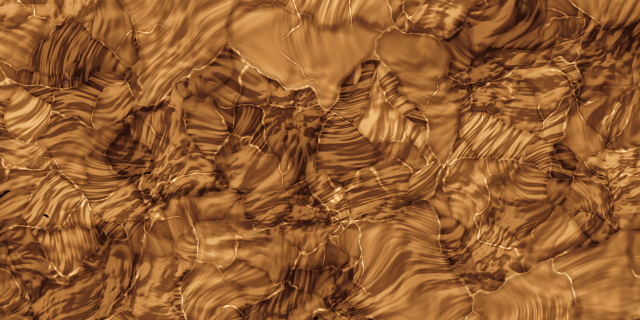
Reproduce this texture procedurally as a WebGL 2 fragment shader.

```glsl
#version 300 es
precision highp float;
// Crumpled copper foil: warped cells split the sheet into smooth and rough
// patches, each with its own grain direction. The slope of a noise relief
// picks the reflected tone; seams and loose filaments add bright rims.
uniform vec2 u_resolution;
out vec4 fragColor;

vec2 hash2(vec2 c) {
  c = vec2(dot(c, vec2(127.1, 311.7)), dot(c, vec2(269.5, 183.3)));
  return fract(sin(c) * 43758.5);
}

// Gradient noise, about -1 to 1
float noise(vec2 p) {
  vec2 i = floor(p), f = fract(p);
  vec2 u = f * f * f * (f * (f * 6.0 - 15.0) + 10.0);
  vec2 e = vec2(1, 0);
  float a = dot(hash2(i) * 2.0 - 1.0, f);
  float b = dot(hash2(i + e.xy) * 2.0 - 1.0, f - e.xy);
  float c = dot(hash2(i + e.yx) * 2.0 - 1.0, f - e.yx);
  float d = dot(hash2(i + e.xx) * 2.0 - 1.0, f - e.xx);
  return 1.5 * mix(mix(a, b, u.x), mix(c, d, u.x), u.y);
}

float fbm(vec2 p, int octaves) {
  float sum = 0.0, amp = 1.0;
  for (int i = 0; i < octaves; i++) {
    sum += amp * noise(p);
    p = mat2(1.6, 1.2, -1.2, 1.6) * p + 3.7;
    amp *= 0.5;
  }
  return sum;
}

vec2 warp(vec2 p, int octaves) {
  return vec2(fbm(p, octaves), fbm(p + 17.3, octaves));
}

// Distance to the cell border; also the cell id and offset to its centre
float cells(vec2 p, out vec2 id, out vec2 nearest) {
  vec2 home = floor(p), second = vec2(9);
  nearest = vec2(9);
  for (int y = -1; y <= 1; y++)
    for (int x = -1; x <= 1; x++) {
      vec2 c = home + vec2(x, y);
      vec2 r = c + hash2(c) - p;
      if (dot(r, r) < dot(nearest, nearest)) {
        second = nearest;
        nearest = r;
        id = c;
      } else if (dot(r, r) < dot(second, second)) second = r;
    }
  return dot(0.5 * (nearest + second), normalize(second - nearest));
}

// Relief of one patch: streaks along its axis, dimples and sharp folds
float relief(vec2 p, vec2 axis, float rough, float streaky) {
  vec2 w = p + 0.11 * warp(p * 4.0, 1);
  vec2 q = vec2(dot(w, axis), dot(w, vec2(-axis.y, axis.x)));
  float streak = 0.0, fold = 0.0, amp = 1.0;
  for (int i = 0; i < 3; i++) {
    streak += amp * noise(q * vec2(5, 24) / amp + 4.1);
    fold += amp * abs(noise(w * 8.0 / amp + 9.2));
    amp *= 0.5;
  }
  float dimple = fbm(w * 13.0, 2);
  return mix(0.2, 1.0, rough) * mix(0.055 * fold + 0.02 * dimple, 0.026 * streak, streaky)
       + 0.012 * dimple;
}

vec3 copper(float t) {
  vec3 c = mix(vec3(0.17, 0.07, 0.04), vec3(0.38, 0.20, 0.11), clamp((t - 0.17) / 0.21, 0.0, 1.0));
  c = mix(c, vec3(0.52, 0.30, 0.14), clamp((t - 0.38) / 0.14, 0.0, 1.0));
  c = mix(c, vec3(0.66, 0.42, 0.20), clamp((t - 0.52) / 0.14, 0.0, 1.0));
  c = mix(c, vec3(0.80, 0.55, 0.29), clamp((t - 0.66) / 0.14, 0.0, 1.0));
  c = mix(c, vec3(0.94, 0.75, 0.49), clamp((t - 0.80) / 0.14, 0.0, 1.0));
  return mix(c, vec3(1.0, 0.92, 0.74), clamp((t - 0.94) / 0.16, 0.0, 1.0));
}

vec3 foil(vec2 p) {
  // Large patches, broken into shards where the foil is rough
  vec2 jag = 0.009 * warp(p * 26.0, 2);
  vec2 bigId, bigOff, shardId, shardOff;
  float bigEdge = cells((p + 0.11 * warp(p * 3.0, 3) + jag) * 3.0 + 5.0, bigId, bigOff) / 3.0;
  float shardEdge = cells((p + 0.07 * warp(p * 5.0 + 8.0, 2) + jag) * 7.0, shardId, shardOff) / 7.0;
  vec2 big = hash2(bigId + 31.0), shard = hash2(shardId + 57.0);
  float rough = smoothstep(0.15, 0.65, big.x + 0.25 * noise(p * 5.0));
  float broken = step(0.35, big.x);
  float streaky = smoothstep(0.3, 0.7, mix(big.y, shard.y, 0.6 * broken));
  float angle = 6.28 * big.y + 1.6 * shard.x * broken;
  vec2 axis = vec2(cos(angle), sin(angle));

  // Slope towards the light chooses the reflection
  float h = relief(p, axis, rough, streaky), eps = 0.002;
  vec2 slope = vec2(relief(p + vec2(eps, 0), axis, rough, streaky),
                    relief(p + vec2(0, eps), axis, rough, streaky)) - h;
  float lit = dot(slope / eps, vec2(0.55, -0.83));
  float tone = mix(0.71, 0.57, rough) + 0.14 * (big.y - 0.5) + 0.2 * (shard.x - 0.5) * broken;
  tone += 0.08 * fbm(p * 4.0 + 2.0, 3) + 0.17 * sin(2.1 * lit);
  tone += 0.24 * smoothstep(0.8, 1.8, lit) - 0.1 * smoothstep(0.6, 1.8, -lit);

  // Seams: a soft crevice beside a thin, beaded rim
  float bead = smoothstep(-0.5, 0.5, noise(p * 70.0));
  float bigRim = smoothstep(-0.3, 0.3, noise(p * 6.0 + 3.0));
  float shardRim = broken * smoothstep(-0.1, 0.4, noise(p * 7.0 + 21.0));
  tone -= 0.2 * smoothstep(0.03, 0.004, bigEdge) * (1.0 - 0.5 * bigRim);
  tone -= 0.12 * smoothstep(0.018, 0.003, shardEdge) * broken;
  float rim = max(smoothstep(0.006, 0.001, bigEdge) * bigRim,
                  smoothstep(0.005, 0.001, shardEdge) * shardRim);

  // Loose filaments wander across the patches
  float thread = abs(noise((p + 0.05 * warp(p * 9.0, 2)) * 4.5 + 40.0));
  float threadMask = smoothstep(0.0, 0.35, noise(p * 3.5 + 60.0));
  tone -= 0.1 * threadMask * smoothstep(0.08, 0.02, thread);
  rim = max(rim, threadMask * smoothstep(0.026, 0.006, thread));
  tone += 0.42 * rim * mix(0.35, 1.0, bead);

  // Pale film by the seams and a few dark pinholes
  vec3 color = copper(tone);
  float film = smoothstep(0.02, 0.008, bigEdge) * bigRim * smoothstep(0.55, 0.7, tone);
  color = mix(color, vec3(0.76, 0.57, 0.35), 0.5 * film * (1.0 - rim));
  float hole = smoothstep(0.08, 0.05, length(shardOff * vec2(0.8, 1.5))) * step(0.95, shard.y);
  return mix(color, vec3(0.07, 0.03, 0.02), hole);
}

void main() {
  vec3 sum = vec3(0);
  for (int i = 0; i < 4; i++) {
    vec2 offset = vec2(i & 1, i >> 1) * 0.5 - 0.25;
    sum += foil((gl_FragCoord.xy + offset) / u_resolution.y);
  }
  fragColor = vec4(sum / 4.0, 1);
}
```
